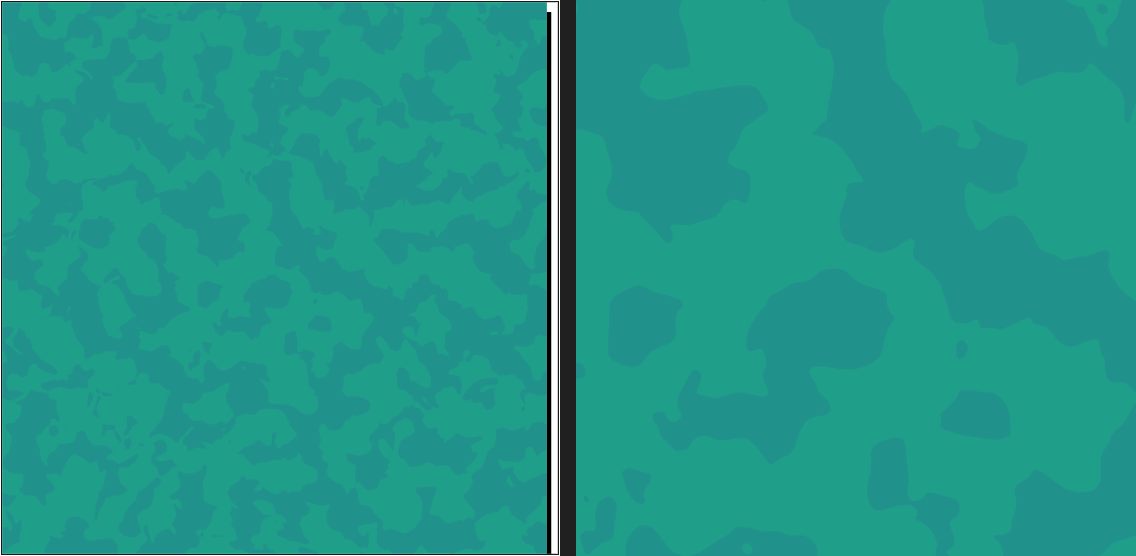
Left, the full canvas; right, a detail of the centre.
This texture is drawn by a Shadertoy shader. Its source:

```glsl
// Two-tone teal noise map in a thin black frame, with a dark bar and white strip on the right.

const vec2 GRID = vec2(128.0, 127.0);   // canvas size in design units
const float PATCH_SIZE = 8.5;           // noise cell size in design units
const float WARP = 0.35;                // bend of the patches, in noise cells
const float THRESHOLD = -0.035;         // below it lies the bluish tone
const int OCTAVES = 3;

const vec3 GREEN_TEAL = vec3(0.12, 0.62, 0.54);
const vec3 BLUE_TEAL = vec3(0.13, 0.57, 0.55);
const vec3 PAPER = vec3(1.0);
const vec3 INK = vec3(0.0);

// Integer hash giving a random unit vector
vec2 randomGradient(vec2 cell) {
    uvec2 v = uvec2(ivec2(cell) + 4096);
    v = v * 1664525u + 1013904223u;
    v.x += v.y * 1664525u;
    v.y += v.x * 1664525u;
    v ^= v >> 16u;
    v.x += v.y * 1664525u;
    v.y += v.x * 1664525u;
    v ^= v >> 16u;
    return normalize(vec2(v & 65535u) / 32767.5 - 1.0);
}

float cornerValue(vec2 cell, vec2 local, vec2 corner) {
    return dot(randomGradient(cell + corner), local - corner);
}

float gradientNoise(vec2 p) {
    vec2 cell = floor(p);
    vec2 f = p - cell;
    vec2 w = f * f * f * (f * (f * 6.0 - 15.0) + 10.0);
    float low = mix(cornerValue(cell, f, vec2(0, 0)), cornerValue(cell, f, vec2(1, 0)), w.x);
    float high = mix(cornerValue(cell, f, vec2(0, 1)), cornerValue(cell, f, vec2(1, 1)), w.x);
    return mix(low, high, w.y);
}

// Octaves are turned against each other to hide the lattice
float fractalNoise(vec2 p) {
    const mat2 TURN_AND_DOUBLE = mat2(1.6, 1.2, -1.2, 1.6);
    float sum = 0.0;
    float amplitude = 1.0;
    for (int i = 0; i < OCTAVES; i++) {
        sum += amplitude * gradientNoise(p);
        p = TURN_AND_DOUBLE * p + vec2(17.3, 9.7);
        amplitude *= 0.45;
    }
    return sum;
}

// Antialiased coverage of the rectangle between two corners
float boxMask(vec2 p, vec2 lowCorner, vec2 highCorner, float pixel) {
    vec2 d = max(lowCorner - p, p - highCorner);
    return clamp(0.5 - max(d.x, d.y) / pixel, 0.0, 1.0);
}

vec3 tealMap(vec2 p) {
    const mat2 TILT = mat2(0.8, 0.6, -0.6, 0.8);
    vec2 q = TILT * p / PATCH_SIZE;
    q += WARP * vec2(gradientNoise(q * 1.7 + 31.2), gradientNoise(q * 1.7 + 63.8));
    float level = fractalNoise(q) - THRESHOLD;
    float edge = max(fwidth(level), 1e-5);
    return mix(BLUE_TEAL, GREEN_TEAL, clamp(0.5 + level / edge, 0.0, 1.0));
}

void mainImage(out vec4 fragColor, in vec2 fragCoord) {
    vec2 p = fragCoord / iResolution.xy * GRID;
    float pixel = GRID.x / iResolution.x;

    // Frame: black rectangle with a paper inset
    vec3 color = mix(PAPER, INK, boxMask(p, vec2(0.25), vec2(127.75, 126.75), pixel));
    color = mix(color, PAPER, boxMask(p, vec2(0.5), vec2(127.5, 126.5), pixel));

    // Noise map and the bar beside it
    color = mix(color, tealMap(p), boxMask(p, vec2(0.5), vec2(125.0, 126.5), pixel));
    color = mix(color, INK, boxMask(p, vec2(125.0, 0.5), vec2(126.0, 124.25), pixel));

    fragColor = vec4(color, 1.0);
}
```
